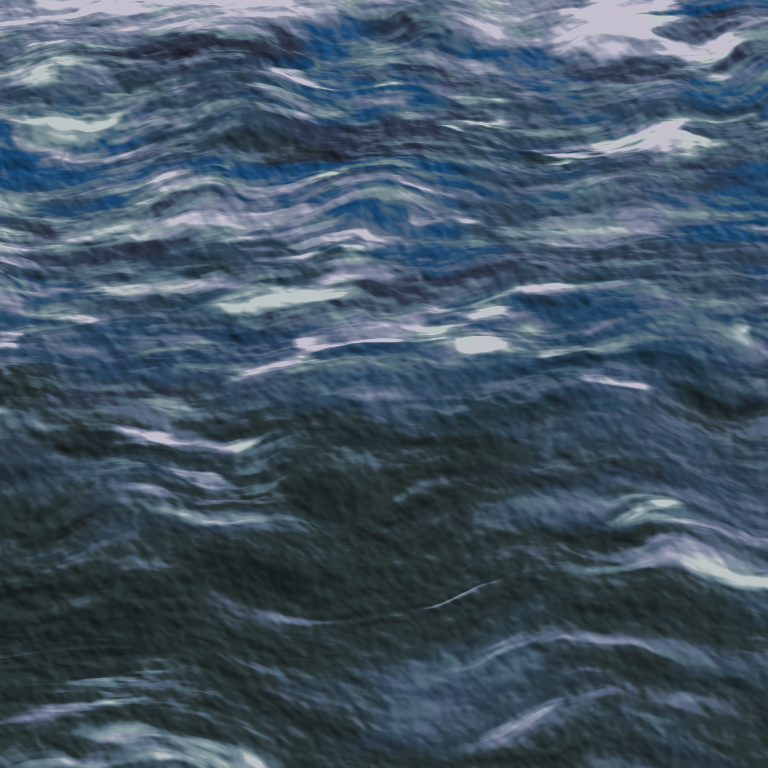
Reproduce this texture procedurally as a Shadertoy shader.

```glsl
// Choppy dark sea in perspective: green-grey swell near, blue water and pale crests far.

float hash(vec2 p) {
    vec3 q = fract(vec3(p.xyx) * 0.1031);
    q += dot(q, q.yzx + 33.33);
    return fract((q.x + q.y) * q.z);
}

float noise(vec2 p) {
    vec2 cell = floor(p), f = fract(p);
    f = f * f * f * (f * (f * 6.0 - 15.0) + 10.0);
    float low = mix(hash(cell), hash(cell + vec2(1, 0)), f.x);
    float high = mix(hash(cell + vec2(0, 1)), hash(cell + vec2(1, 1)), f.x);
    return mix(low, high, f.y);
}

mat2 rotation(float angle) {
    float c = cos(angle), s = sin(angle);
    return mat2(c, -s, s, c);
}

// Layered noise, normalised to 0..1 around 0.5
float fbm(vec2 p, int octaves) {
    float sum = 0.0, total = 0.0, weight = 0.5;
    for (int i = 0; i < octaves; i++) {
        sum += weight * noise(p);
        total += weight;
        weight *= 0.52;
        p = rotation(0.35) * p * 2.03 + 17.3;
    }
    return sum / total;
}

// Brightness of a slope lit from above
float relief(vec2 p, int octaves) {
    return fbm(p, octaves) - fbm(p + vec2(0.12, 0.4), octaves);
}

// Soft band along a wave top, fading faster on its upper side
float crest(vec2 p, float upper, float lower) {
    float d = fbm(p, 3) - 0.5;
    return smoothstep(-lower, 0.0, d) * (1.0 - smoothstep(0.0, upper, d));
}

// Long thin dashes with feathered ends
float streaks(vec2 p) {
    return smoothstep(0.47, 0.76, fbm(p, 4));
}

// Waves shrink and crowd together toward the top
vec2 perspective(vec2 uv) {
    return vec2((uv.x - 0.5) * (1.0 + 0.9 * uv.y), uv.y + 0.75 * uv.y * uv.y);
}

// Water body: green-grey to slate, with clear blue patches far away
vec3 waterColor(vec2 p, vec2 uv, float swell) {
    const vec3 deepGreen = vec3(0.165, 0.215, 0.22);
    const vec3 slate = vec3(0.195, 0.275, 0.355);
    const vec3 violetShade = vec3(0.18, 0.20, 0.28);
    const vec3 clearBlue = vec3(0.10, 0.29, 0.47);
    float farness = smoothstep(0.1, 0.95, uv.y);
    vec3 water = mix(deepGreen, slate, smoothstep(0.35, 0.62, swell + 0.34 * (farness - 0.35)));
    float shade = smoothstep(0.5, 0.68, fbm(p * vec2(2.5, 9.0) + 61.0, 3));
    water = mix(water, violetShade, 0.75 * shade * smoothstep(0.25, 0.6, uv.y));
    float blueness = smoothstep(0.46, 0.64, fbm(p * vec2(2.6, 7.5) + 23.0, 3) + 0.08 * (farness - 0.5));
    return mix(water, clearBlue, blueness * smoothstep(0.35, 0.8, uv.y));
}

// Lays reflected light over the water, from steel to foam
vec3 addLight(vec3 water, float light, float tint) {
    const vec3 steel = vec3(0.33, 0.41, 0.50);
    const vec3 mist = vec3(0.48, 0.54, 0.61);
    const vec3 foam = vec3(0.75, 0.76, 0.80);
    vec3 color = water * (1.0 + 1.1 * clamp(light, -0.4, 0.0));
    color = mix(color, steel, smoothstep(0.0, 0.36, light));
    color = mix(color, mist, smoothstep(0.3, 0.56, light));
    color = mix(color, foam, smoothstep(0.52, 0.95, light));
    vec3 tintShift = mix(vec3(-0.01, 0.015, -0.025), vec3(0.015, -0.01, 0.01), tint);
    return color + tintShift * smoothstep(0.0, 0.5, light);
}

void mainImage(out vec4 fragColor, in vec2 fragCoord) {
    vec2 uv = fragCoord / iResolution.xy;
    vec2 p = perspective(uv);

    // Rolling bend of the whole surface, roughened by small chop
    p.y += 0.17 * (fbm(p * vec2(2.8, 3.4) + 5.0, 2) - 0.5);
    p += vec2(0.03, 0.012) * (fbm(p * vec2(16.0, 30.0) + 40.0, 2) - 0.5);

    // Wave shapes from broad to fine
    float swell = fbm(p * vec2(2.6, 7.0) + 9.0, 4);
    float chop = relief(p * vec2(6.0, 20.0) + 31.0, 4);
    float ripple = relief(rotation(-0.4) * p * vec2(22.0, 55.0), 2);
    float grain = relief(rotation(-0.5) * uv * vec2(55.0, 85.0), 2);

    // Crests broken into dashes, denser toward the upper left
    float dashes = streaks(p * vec2(5.0, 26.0) + 52.0);
    float fineDashes = streaks(p * vec2(11.0, 52.0) + 11.0);
    float broken = smoothstep(0.38, 0.62, fbm(p * vec2(3.0, 6.0) + 77.0, 2) + 0.04 * uv.y);
    float band = broken * crest(p * vec2(2.0, 9.0) + 3.0, 0.06, 0.12);
    float glitter = 0.16 + smoothstep(0.25, 0.75, uv.y) * (0.95 - 0.55 * uv.x);

    float light = band * (0.28 + 0.75 * dashes + 0.3 * fineDashes);
    light += glitter * (0.48 * dashes + 0.26 * fineDashes);
    light += 0.7 * chop + 0.3 * ripple + 0.24 * grain;
    light += 0.55 * (swell - 0.5) + 0.09 * glitter - 0.03;

    // Pale reflection along the far edge
    float horizon = smoothstep(0.93, 1.0, uv.y + 0.1 * (swell - 0.5));
    light += horizon * (0.55 - 0.6 * abs(uv.x - 0.36));

    vec3 water = waterColor(p, uv, swell) * (1.0 + 0.35 * grain);
    float tint = smoothstep(0.35, 0.65, fbm(p * vec2(9.0, 24.0) + 90.0, 2) + 0.25 * horizon);
    fragColor = vec4(clamp(addLight(water, light, tint), 0.0, 1.0), 1.0);
}
```
